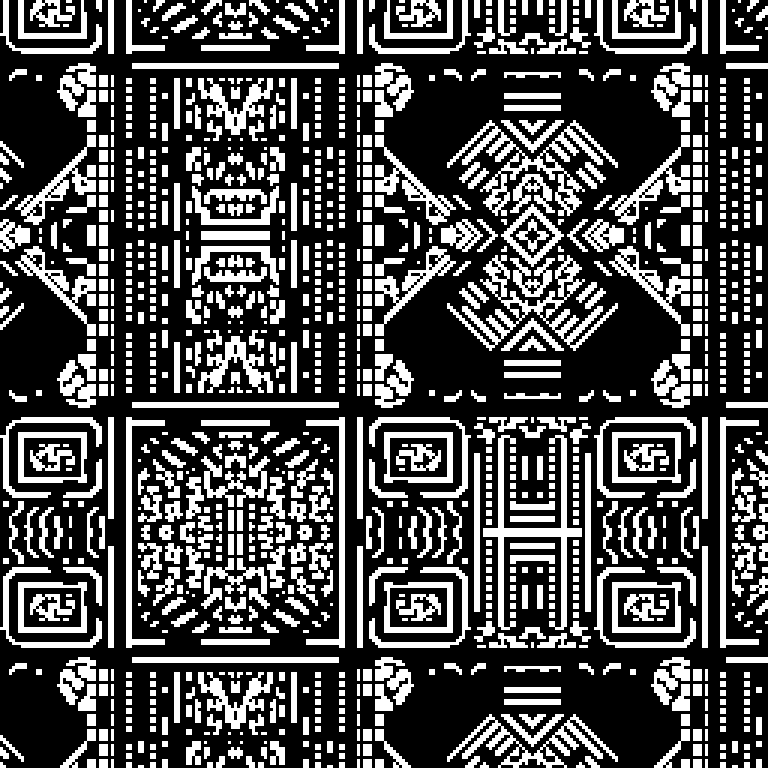
Reproduce this pattern procedurally as a Shadertoy shader.

```glsl
const float CELLS = 256.0;   // square cells across the canvas
const float PERIOD = 198.0;  // cells per repeat
const float CENTRE = 177.0;  // cell on the mirror axis of the wide panels

float hash(vec2 p) {
    p = fract(p * vec2(0.1031, 0.1137) + 0.17);
    p += dot(p, p.yx + 33.33);
    return fract((p.x + p.y) * p.x * 7.31);
}

float within(float v, float low, float high) { return step(low, v) * step(v, high); }

float stripes(float v, float period, float width) {
    return step(mod(v, period), width - 0.5);
}

float dashes(float t, float seed, float len, float density) {
    return step(hash(vec2(floor(t / len), floor(seed))), density);
}

// Cellular noise: one blob around each jittered point
float blobs(vec2 p, vec2 size, float radius) {
    vec2 base = floor(p / size);
    float nearest = 9.0;
    for (int j = -1; j <= 1; j++)
    for (int i = -1; i <= 1; i++) {
        vec2 g = base + vec2(i, j);
        vec2 jitter = vec2(hash(g + 3.7), hash(g + 19.3));
        nearest = min(nearest, length(g + 0.15 + 0.7 * jitter - p / size));
    }
    return step(nearest, radius);
}

float bricks(vec2 p, vec2 size, float density) {
    vec2 inside = step(mod(p, size), size - 1.5);
    return inside.x * inside.y * step(hash(floor(p / size) + 5.0), density);
}

// Vertical threads, each solid, dotted or sparse
float threads(vec2 p, float seed) {
    float k = floor(p.x / 4.0);
    float kind = hash(vec2(k, seed));
    float solid = dashes(p.y, k + seed, 9.0, 0.88);
    float dotted = stripes(p.y, 3.0, 2.0);
    float sparse = dashes(p.y, k + seed, 2.0, 0.5);
    float run = kind < 0.4 ? solid : (kind < 0.75 ? dotted : sparse);
    return stripes(p.x, 4.0, 2.0) * run;
}

// Large square panel: diamond, arms, chevrons, side wedges
float diamondPanel(vec2 p) {
    float d = p.x + p.y, e = p.x - p.y;
    float ink = within(d, 8.0, 10.0) + within(d, 3.0, 5.0) * step(min(p.x, p.y), 1.0);

    float body = step(d, 52.0) * step(p.y, 38.0) * step(e, 5.0) * step(13.0, d);
    float core = max(stripes(d - 14.0, 6.0, 2.0) * dashes(e, d / 6.0, 4.0, 0.75),
                     blobs(p, vec2(3.4), 0.36));
    float arms = stripes(d - 36.0, 5.0, 3.0) * max(step(50.0, d), dashes(e, d / 5.0, 6.0, 0.75));
    float notch = stripes(e, 6.0, 3.0) * dashes(d, 8.0, 5.0, 0.85);
    ink += body * (e < -23.0 ? notch : (d < 33.0 ? core : arms * step(36.0, d)));

    float chevrons = within(e, 12.0, 13.0) + within(e, 17.0, 18.0);
    ink += chevrons * step(p.y, 13.0) * dashes(p.y, 4.0, 3.0, 0.9);

    float wedge = step(20.0, e) * step(p.x, 49.0);
    float box = max(abs(p.x - 47.0), p.y);
    float rings = stripes(box, 4.0, 2.0) * dashes(p.x - p.y, box / 4.0, 5.0, 0.8);
    float rim = step(e, 22.0) * dashes(d, 2.0, 5.0, 0.8);
    float fill = box < 13.0 ? rings : step(24.0, e) * step(e, 34.0) * blobs(p, vec2(4.0), 0.42);
    ink += wedge * max(rim, fill);

    ink += within(p.x, 50.0, 58.0) * step(p.y, 56.0) * bricks(p - vec2(50.0, 0.0), vec2(4.0, 5.0), 0.75);
    ink += step(length(p - vec2(50.0, 48.0)), 10.0) * step(p.x, 50.0) * blobs(p, vec2(4.5), 0.44);

    float scallop = floor(53.5 + 1.5 * sin(p.x * 0.5));
    ink += within(p.x, 16.0, 34.0) * within(p.y - scallop, 0.0, 1.0) * dashes(p.x, 7.0, 3.0, 0.85);
    float caps = within(p.y, 42.0, 43.0) + within(p.y, 46.0, 47.0) + within(p.y, 53.0, 54.0);
    return ink + caps * step(p.x, 9.0) * dashes(p.x, p.y / 2.0, 3.0, 0.8);
}

// Tall panel: threads around a knotted spine
float threadPanel(vec2 p) {
    if (p.y > 55.0) return dashes(p.x, 31.0, 5.0, 0.9) * step(p.y, 57.0);
    if (p.y > 52.0 || within(p.y, 30.0, 31.0) > 0.0) return 0.0;
    if (p.y < 6.0 && p.x < 17.0) return stripes(p.y, 4.0, 2.0) * dashes(p.x, 6.0, 4.0, 0.92);
    if (p.y < 2.0) return 0.0;
    if (p.x > 14.0) return threads(p + vec2(1.0, 0.0), 12.0);
    float vee = within(p.y, 34.0, 50.0) * step(abs(p.x - (p.y - 34.0) * 0.4), 1.0);
    float frame = within(p.y, 8.0, 15.0) * max(within(p.x, 12.0, 13.0), step(14.0, p.y));
    float knots = blobs(p, vec2(3.4, 5.5), 0.35);
    return max(max(vee, frame * dashes(p.x + p.y, 3.0, 4.0, 0.85)), knots);
}

// Small square panel: speckle, curled strokes, framed
float specklePanel(vec2 p) {
    float frame = within(p.y, 36.0, 37.0) * dashes(p.x, 17.0, 6.0, 0.88)
                + within(p.x, 35.0, 36.0) * dashes(p.y, 23.0, 6.0, 0.8);
    float speckle = blobs(p, vec2(3.4), 0.4);
    float curl = step(0.25, sin(0.9 * (p.x - p.y) + 2.0 * sin(p.x * 0.2)))
               * dashes(p.x + p.y, 9.0, 4.0, 0.75);
    float fill = p.y > 20.0 && p.x > 5.0 ? curl : speckle;
    if (p.y < 12.0 && p.x < 5.0) fill = within(p.x, 1.0, 2.0) * step(0.5, mod(p.y, 8.0));
    return frame + fill * step(p.x, 32.0) * step(p.y, 33.0);
}

// Wide panel: central ladder, waves and rounded rings
float ringPanel(vec2 p) {
    if (p.y < 2.0 && p.x < 17.0) return 1.0;
    if (p.y < 10.0 && p.x < 8.0) return stripes(p.y, 4.0, 2.0);
    if (p.x < 22.0) return p.y > 31.0 ? blobs(p, vec2(4.0, 3.0), 0.38) : threads(p + vec2(2.0, 0.0), 5.0);
    if (p.x > 55.0) return within(p.x, 57.0, 58.0) * dashes(p.y, 14.0, 5.0, 0.75);
    float waves = stripes(floor(p.x + 2.0 * sin(p.y * 0.5)), 5.0, 2.0) * dashes(p.y, p.x / 5.0, 3.0, 0.75);
    if (p.y < 11.0) return waves;
    vec2 q = abs(p - vec2(38.0, 25.0)) - vec2(11.0, 8.0);
    float r = floor(length(max(q, 0.0)) + min(max(q.x, q.y), 0.0) + 0.5);
    float along = p.x - p.y;
    float rings = stripes(r + 1.0, 5.0, 2.0) * dashes(along, r / 5.0, 5.0, 0.85);
    return r < -3.0 ? blobs(p, vec2(3.2), 0.4) : rings * step(r, 5.0);
}

float ornament(vec2 uv) {
    vec2 cell = floor(uv * CELLS) - CENTRE;
    float halfPeriod = 0.5 * PERIOD;
    vec2 wide = abs(mod(cell + halfPeriod, PERIOD) - halfPeriod);
    vec2 narrow = halfPeriod - wide;
    // Dark bars part the panels
    if (within(wide.x, 59.0, 62.0) + within(wide.y, 58.0, 60.0) > 0.0) return 0.0;
    float ink = wide.x < 60.0
        ? (wide.y < 59.0 ? diamondPanel(wide) : ringPanel(vec2(wide.x, narrow.y)))
        : (wide.y < 59.0 ? threadPanel(vec2(narrow.x, wide.y)) : specklePanel(narrow));
    return min(ink, 1.0);
}

void mainImage(out vec4 fragColor, in vec2 fragCoord) {
    // Four samples per pixel smooth the cell edges
    float ink = 0.0;
    for (int s = 0; s < 4; s++) {
        vec2 offset = vec2(s % 2, s / 2) * 0.5 - 0.25;
        ink += 0.25 * ornament((fragCoord + offset) / iResolution.y);
    }
    fragColor = vec4(vec3(ink), 1.0);
}
```
